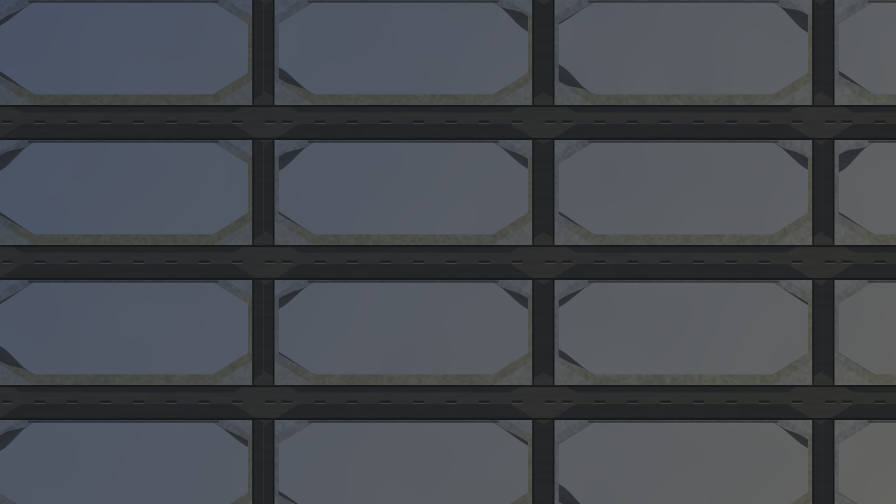
Write a WebGL 2 fragment shader that draws this pattern.

```glsl
#version 300 es
precision highp float;
// Dim lattice of dark beams framing chamfered panes with gritty borders.

#define ROWS 3.6                   // cells down the canvas; a cell is 2 x 1
#define CELL vec2(2.0, 1.0)
#define PANE_CENTER vec2(0.881, 0.225)
#define PANE_HALF vec2(0.921, 0.375)
#define OPENING_HALF vec2(0.89, 0.329)
#define OPENING_SHIFT vec2(0.0, 0.03)
#define CHAMFER vec2(0.25, 0.155)
#define DASH_PITCH 0.235
#define DASH_HALF vec2(0.038, 0.009)
#define GRIT_SCALE 48.0
#define GRIT_AMOUNT 0.2

uniform vec2 u_resolution;
out vec4 fragColor;

float hash(vec2 p) {
    vec3 q = fract(vec3(p.xyx) * 0.1031);
    q += dot(q, q.yzx + 33.33);
    return fract((q.x + q.y) * q.z);
}

float noise(vec2 p) {
    vec2 i = floor(p), f = fract(p);
    f = f * f * (3.0 - 2.0 * f);
    return mix(mix(hash(i), hash(i + vec2(1, 0)), f.x),
               mix(hash(i + vec2(0, 1)), hash(i + vec2(1, 1)), f.x), f.y);
}

// Coverage of the region where d is negative, softened over one pixel.
float fill(float d, float px) {
    return clamp(0.5 - d / px, 0.0, 1.0);
}

float boxDistance(vec2 p, vec2 halfSize) {
    vec2 e = abs(p) - halfSize;
    return max(e.x, e.y);
}

// Distance to the slanted cut across the corners of a box.
float chamferDistance(vec2 p, vec2 halfSize) {
    vec2 inset = (halfSize - abs(p)) / CHAMFER;
    return (1.0 - inset.x - inset.y) / length(1.0 / CHAMFER);
}

void main() {
    vec2 uv = gl_FragCoord.xy / u_resolution;
    vec2 p = gl_FragCoord.xy / u_resolution.y * ROWS;
    float px = ROWS / u_resolution.y;

    // Cell coordinates, centred on the pane
    vec2 grid = (p - PANE_CENTER) / CELL + 0.5;
    vec2 id = floor(grid);
    vec2 c = (fract(grid) - 0.5) * CELL;
    vec2 o = c - OPENING_SHIFT;
    float box = boxDistance(o, OPENING_HALF);
    float cut = chamferDistance(o, OPENING_HALF);
    float opening = max(box, cut);

    // Light turns from cool at upper left to warm at lower right
    float warmth = 0.75 * uv.x + 0.25 * (1.0 - uv.y);
    vec3 glass = mix(vec3(0.285, 0.325, 0.400), vec3(0.385, 0.385, 0.375), warmth);
    glass *= 0.99 + 0.02 * noise(p * 3.0);

    // Gritty border: olive below, bluish above, paler in the outer corners
    float grit = mix(noise(p * GRIT_SCALE), noise(p * GRIT_SCALE * 0.45), 0.35) - 0.5;
    vec3 olive = mix(vec3(0.25, 0.26, 0.25), vec3(0.34, 0.34, 0.31), warmth);
    vec3 slate = mix(vec3(0.24, 0.27, 0.32), vec3(0.34, 0.345, 0.345), warmth);
    vec3 border = mix(olive, slate, smoothstep(-0.1, 0.1, c.y - 0.3 * c.x));
    border *= 1.0 + GRIT_AMOUNT * grit;
    border = mix(border, glass * (1.0 + 0.12 * grit), 0.5 * fill(0.065 - cut, px));
    vec3 color = mix(border, glass, fill(opening, px));

    // Uneven shadow along some chamfers, never at the lower right
    vec2 side = step(0.0, o);
    float chance = hash(id * 2.0 + side + 17.0);
    float depth = 0.055 * smoothstep(0.3, 1.0, chance);
    depth *= smoothstep(0.35, 0.9, (abs(o.x) - 0.55) / 0.35);
    float wedge = max(abs(cut) - depth, box);
    float shaded = step(0.3, chance) * (1.0 - side.x * (1.0 - side.y));
    color = mix(color, vec3(0.14, 0.15, 0.17), 0.8 * shaded * fill(wedge, px));

    // Thin shade under the upper rail
    float lip = max(abs(c.y - PANE_HALF.y + 0.012) - 0.008, abs(c.x) - 0.68);
    color = mix(color, color * 0.65, fill(lip, px));

    // Beams, with a chamfered shadow of the opening lying across them
    vec2 shadowHalf = OPENING_HALF + vec2(0.115, 0.13);
    vec2 s = o - vec2(0.03 - 0.02 * id.x, 0.0);
    float shadow = fill(max(boxDistance(s, shadowHalf),
                            chamferDistance(s, shadowHalf)), px);
    float rail = PANE_HALF.y - abs(c.y);
    float post = PANE_HALF.x - abs(c.x);
    vec3 beam = mix(vec3(0.165, 0.172, 0.180), vec3(0.190, 0.190, 0.182), warmth);
    beam = mix(beam, vec3(0.130, 0.139, 0.150), 0.85 * shadow);
    beam *= 1.0 + 0.08 * (noise(p * vec2(9.0, 45.0)) - 0.5);
    color = mix(color, beam, fill(min(rail, post), px));

    // Dark seams where beams meet panes
    float railSeam = abs(rail + 0.008) - 0.007;
    float postSeam = max(abs(post + 0.006) - 0.005, -rail);
    color = mix(color, vec3(0.075, 0.08, 0.085), 0.8 * fill(min(railSeam, postSeam), px));

    // Slots along each rail, dark with a pale lower edge
    float along = mod(mod(p.x, CELL.x) - 0.011, DASH_PITCH) - DASH_HALF.x;
    float across = mod(c.y, 1.0) - 0.5;
    float slot = boxDistance(vec2(along, across - 0.005), DASH_HALF);
    float edge = boxDistance(vec2(along, across + 0.007), vec2(DASH_HALF.x, 0.004));
    color = mix(color, vec3(0.09, 0.095, 0.10), 0.75 * fill(slot, px));
    color = mix(color, vec3(0.29, 0.29, 0.28), 0.7 * fill(edge, px));

    fragColor = vec4(color, 1.0);
}
```
